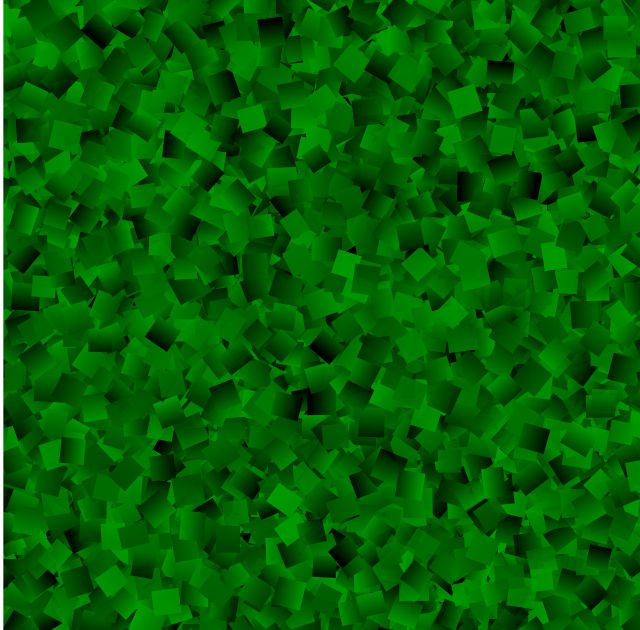
Give the GLSL for this background, as a Shadertoy shader.

```glsl
#define LAYERS 9
#define CELL 0.045
#define HALF_SIDE vec2(0.0165, 0.0235)
#define TONE vec2(0.34, 0.63)
#define SHADE 0.44
#define OPACITY vec2(0.8, 1.0)
#define MARGIN 0.0052
#define MARGIN_COLOR vec3(1.0)

vec4 hash4(vec3 p) {
    vec4 q = fract(p.xyzx * vec4(0.1031, 0.1030, 0.0973, 0.1099));
    q += dot(q, q.wzxy + 33.33);
    return fract((q.xxyz + q.yzzw) * q.zywx);
}

mat2 rotation(float angle) {
    float c = cos(angle), s = sin(angle);
    return mat2(c, s, -s, c);
}

float boxDistance(vec2 p, vec2 halfSize) {
    vec2 d = abs(p) - halfSize;
    return max(d.x, d.y);
}

// Paints one shaded, slightly translucent rectangle over the green value
float paintLeaf(float green, vec2 p, vec3 id, float pixel) {
    vec4 place = hash4(id);
    vec4 look = hash4(id + 71.7);
    vec2 center = (id.xy + place.xy) * CELL;
    vec2 local = rotation(6.2832 * place.z) * (p - center);
    vec2 halfSize = mix(HALF_SIDE.xx, HALF_SIDE.yy, vec2(place.w, look.w));

    float coverage = clamp(0.5 - boxDistance(local, halfSize) / pixel, 0.0, 1.0);
    float ramp = clamp(0.5 + 0.5 * local.y / halfSize.y, 0.0, 1.0);
    float tone = mix(TONE.x, TONE.y, look.x) - SHADE * look.y * ramp;
    float opacity = mix(OPACITY.x, OPACITY.y, look.z);
    return mix(green, max(tone, 0.0), coverage * opacity);
}

void mainImage(out vec4 fragColor, in vec2 fragCoord) {
    float pixel = 1.0 / iResolution.x;
    vec2 uv = fragCoord * pixel;
    float green = 0.3;

    // Each layer is a turned grid, so the stacking has no common direction
    for (int layer = 0; layer < LAYERS; layer++) {
        float depth = float(layer);
        vec2 p = rotation(2.4 * depth) * uv + 3.0 + 0.37 * depth;
        vec2 cell = floor(p / CELL);
        for (int y = -1; y <= 1; y++)
            for (int x = -1; x <= 1; x++) {
                vec3 id = vec3(cell + vec2(x, y), 13.0 * depth);
                green = paintLeaf(green, p, id, pixel);
            }
    }

    // Pale strip along the left side
    float strip = clamp(0.5 + (MARGIN - uv.x) / pixel, 0.0, 1.0);
    vec3 color = mix(vec3(0.0, green, 0.0), MARGIN_COLOR, strip);
    fragColor = vec4(color, 1.0);
}
```
